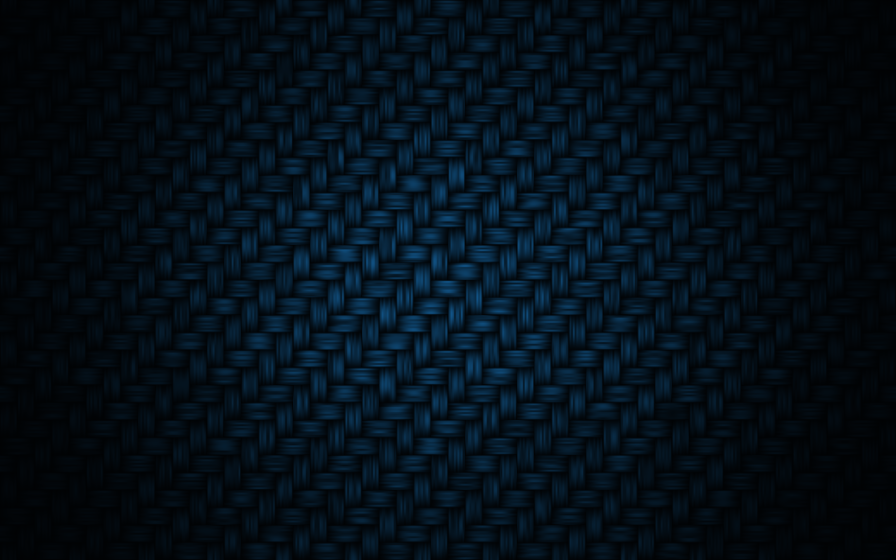
Reproduce this pattern procedurally as a Shadertoy shader.

```glsl
// Dark blue carbon cloth: a 2/2 twill of upright and level tows under a soft glow.
// Each cell finds its tow by diagonal phase, then gets fibre streaks and rounded shading.
// Whole repeats, wrapped tow indices and a periodic glow make the canvas tile.

#define REPEATS vec2(13.0, 8.0)       // twill repeats across and down
#define TWILL 4.0                     // threads per repeat
#define FIBRES 10.0                   // streaks across one tow
#define STREAK_DEPTH 0.75             // contrast of the streaks
#define TOW_VARIATION 0.12            // brightness spread between tows
#define GAP 0.10                      // shadow width beside a tow
#define GLOW_FLOOR vec2(0.12, 0.45)   // light left at side and top edges
#define BASE vec3(0.004, 0.008, 0.013)
#define LIGHT vec3(0.040, 0.200, 0.322)

const float PI = 3.14159;

float hash(vec3 p) {
    p = fract(p * vec3(0.1031, 0.1030, 0.0973));
    p += dot(p, p.yzx + 33.33);
    return fract((p.x + p.y) * p.z);
}

// Smooth value noise, seeded separately for each tow
float noise(vec2 p, float seed) {
    vec2 i = floor(p), f = fract(p);
    f = f * f * (3.0 - 2.0 * f);
    float low = mix(hash(vec3(i, seed)), hash(vec3(i + vec2(1, 0), seed)), f.x);
    float high = mix(hash(vec3(i + vec2(0, 1), seed)), hash(vec3(i + 1.0, seed)), f.x);
    return mix(low, high, f.y);
}

// Brightness of the weave at a point measured in threads
float weave(vec2 p, vec2 threads, vec2 pixel) {
    vec2 cell = floor(p), f = fract(p);
    float phase = mod(cell.x - cell.y, TWILL);
    bool upright = phase < 1.5;

    // Position on the visible two-cell span: x across, y along
    vec2 tow = upright ? vec2(f.x, 0.5 * (f.y + 1.0 - phase))
                       : vec2(f.y, 0.5 * (f.x + phase - 2.0));
    vec2 start = upright ? vec2(0.0, 1.0 - phase) : vec2(phase - 2.0, 0.0);
    vec2 id = mod(cell - start, threads);
    float seed = 1.0 + id.x + id.y * threads.x;

    // Fibres: fine long streaks over broader strands
    float fine = noise(tow * vec2(FIBRES, 2.0), seed);
    float broad = noise(tow * vec2(4.0, 1.3) + 17.0, seed);
    float streak = 1.0 + STREAK_DEPTH * (0.75 * fine + 0.25 * broad - 0.5) * 2.0;

    // Spans dip under their neighbours at both ends
    float crown = 0.12 + 0.88 * pow(max(sin(PI * tow.y), 0.0), 1.1);
    float side = min(tow.x, 1.0 - tow.x);
    float soft = max(GAP, upright ? pixel.x : pixel.y);
    float edge = mix(0.3, 1.0, smoothstep(0.0, soft, side));
    float tone = 1.0 + TOW_VARIATION * (hash(vec3(id, 5.0)) - 0.5);
    return streak * crown * edge * tone;
}

void mainImage(out vec4 fragColor, in vec2 fragCoord) {
    vec2 uv = fragCoord / iResolution.xy;
    vec2 threads = REPEATS * TWILL;
    vec2 pixel = threads / iResolution.xy;

    // Four samples smooth the joins between tows
    float shade = 0.0;
    for (int i = 0; i < 4; i++) {
        vec2 offset = vec2(i % 2, i / 2) * 0.5 - 0.25;
        shade += 0.25 * weave(uv * threads + offset * pixel, threads, pixel);
    }

    // Periodic glow, darkest at the seams
    vec2 wave = sin(PI * uv);
    vec2 glow = mix(GLOW_FLOOR, vec2(1.0), wave * wave);
    fragColor = vec4(BASE + LIGHT * shade * glow.x * glow.y, 1.0);
}
```
